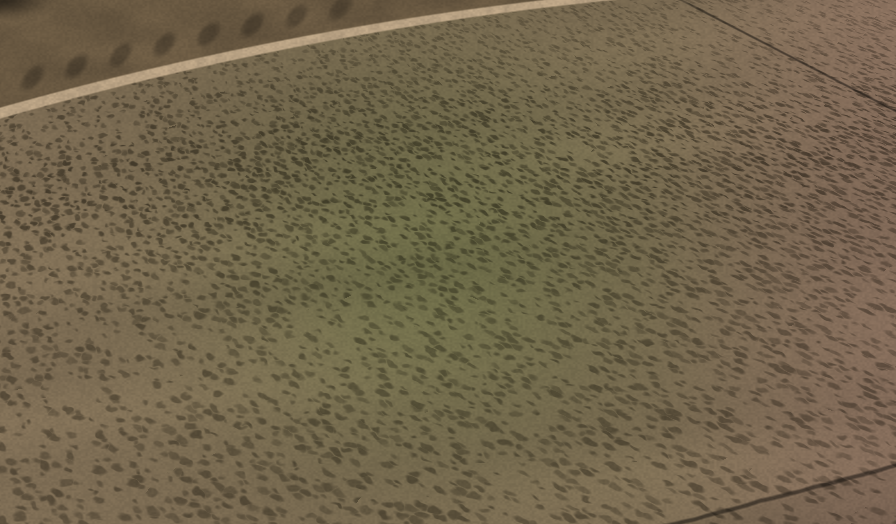
Reproduce this texture procedurally as a Shadertoy shader.

```glsl
float hash(vec2 p) {
    vec3 q = fract(p.xyx * vec3(0.1031, 0.1030, 0.0973));
    q += dot(q, q.yzx + 33.33);
    return fract((q.x + q.y) * q.z);
}

float noise(vec2 p) {
    vec2 i = floor(p), f = fract(p);
    f = f * f * (3.0 - 2.0 * f);
    return mix(mix(hash(i), hash(i + vec2(1, 0)), f.x),
               mix(hash(i + vec2(0, 1)), hash(i + vec2(1, 1)), f.x), f.y);
}

// Slanted, irregular stones scattered one per cell; returns their darkness
float stones(vec2 g, float density, float blur) {
    g += 0.35 * (vec2(noise(g * 1.9), noise(g * 1.9 + 47.0)) - 0.5);
    vec2 cell = floor(g);
    float dark = 0.0;
    for (int j = -1; j <= 1; j++)
    for (int i = -1; i <= 1; i++) {
        vec2 id = cell + vec2(i, j);
        vec2 jitter = vec2(hash(id + 11.0), hash(id + 73.0));
        vec2 d = g - id - 0.1 - 0.8 * jitter;
        d.y += (0.25 + 0.5 * hash(id + 29.0)) * d.x;
        float radius = mix(0.2, 0.56, hash(id + 131.0));
        float stone = 1.0 - smoothstep(-blur, blur, length(d * vec2(1.0, 1.35)) - radius);
        stone *= step(hash(id + 197.0), density);
        dark = max(dark, stone * mix(0.55, 1.0, hash(id + 251.0)));
    }
    return dark;
}

float stroke(float d, float halfWidth, float soft) {
    return 1.0 - smoothstep(halfWidth - soft, halfWidth + soft, abs(d));
}

void mainImage(out vec4 fragColor, in vec2 fragCoord) {
    vec2 p = fragCoord / iResolution.y;
    float px = 1.0 / iResolution.y;

    // Road plane seen in perspective: cells shrink towards the top
    float depth = 1.67 - p.y;
    vec2 ground = vec2((p.x - 0.85) / depth, -log(depth));
    float wear = noise(vec2(p.x * 1.6, (p.y - 0.15 * p.x) * 11.0) + 5.0);
    float patches = noise(p * 4.0 + 19.0);

    // Broad light: green pool in the middle, pink right side, dim top left
    vec3 road = vec3(0.495, 0.428, 0.332);
    float green = exp(-dot((p - vec2(0.83, 0.5)) * vec2(2.4, 2.6),
                           (p - vec2(0.83, 0.5)) * vec2(2.4, 2.6)));
    road = mix(road, vec3(0.44, 0.435, 0.29), green);
    road = mix(road, vec3(0.54, 0.435, 0.37), smoothstep(1.2, 1.75, p.x) * 0.8);
    road *= 0.95 + 0.10 * wear;
    road *= 1.0 - 0.10 * smoothstep(0.55, 1.0, p.y) * smoothstep(1.3, 0.2, p.x);

    // Exposed stones, strongest in a band above the middle
    float band = exp(-pow((p.y - 0.62 - 0.06 * p.x) / 0.16, 2.0));
    float density = 0.64 + 0.24 * band + 0.35 * (patches - 0.5) - 0.25 * (wear - 0.5);
    float blur = 0.12 + 110.0 * px * 0.5 / depth;
    float dark = stones(ground * vec2(62.0, 92.0) + 200.0, density, blur);
    float strength = 0.33 + 0.12 * band - 0.10 * smoothstep(0.75, 1.0, p.y);
    vec3 col = road * (1.0 - dark * strength * vec3(0.97, 0.98, 1.04));

    // Joints between slabs
    float seam = p.y - 1.0 + 0.518 * (p.x - 1.3);
    col *= 1.0 - 0.45 * stroke(seam, 0.0022, px) * smoothstep(1.25, 1.35, p.x);
    float edge = p.y - 0.266 * (p.x - 1.29) + 0.003 * (noise(p * 40.0) - 0.5);
    col *= 1.0 - 0.10 * (1.0 - smoothstep(-0.01, 0.0, edge));
    col *= 1.0 - 0.48 * stroke(edge, 0.004, 1.5 * px);

    // Shoulder beyond the painted line, with a row of rumble dents
    float above = p.y - (0.784 + 0.284 * p.x - 0.08 * p.x * p.x);
    vec3 shoulder = vec3(0.41, 0.345, 0.255) * (0.92 + 0.16 * noise(p * vec2(14.0, 30.0)));
    float along = (fract((p.x - 0.35 * (above - 0.05) - 0.062) / 0.084 + 0.5) - 0.5) * 0.084;
    float dent = 1.0 - smoothstep(0.5, 1.2, length(vec2(along / 0.022, (above - 0.05) / 0.023)));
    shoulder *= 1.0 - 0.24 * dent * smoothstep(0.8, 0.6, p.x);
    shoulder *= 1.0 - 0.5 * smoothstep(0.09, 0.0, length((p - vec2(0.0, 1.0)) * vec2(0.8, 2.0)));
    col = mix(col, shoulder, smoothstep(-0.004, 0.012, above));
    vec3 paint = vec3(0.73, 0.64, 0.52) * (0.95 + 0.08 * noise(p * 60.0));
    col = mix(col, paint, stroke(above, 0.0105 - 0.003 * p.x, 1.2 * px));

    // Fine grit
    col *= 1.0 + 0.09 * (noise(p * vec2(230.0, 290.0)) - 0.5);
    fragColor = vec4(col, 1.0);
}
```
